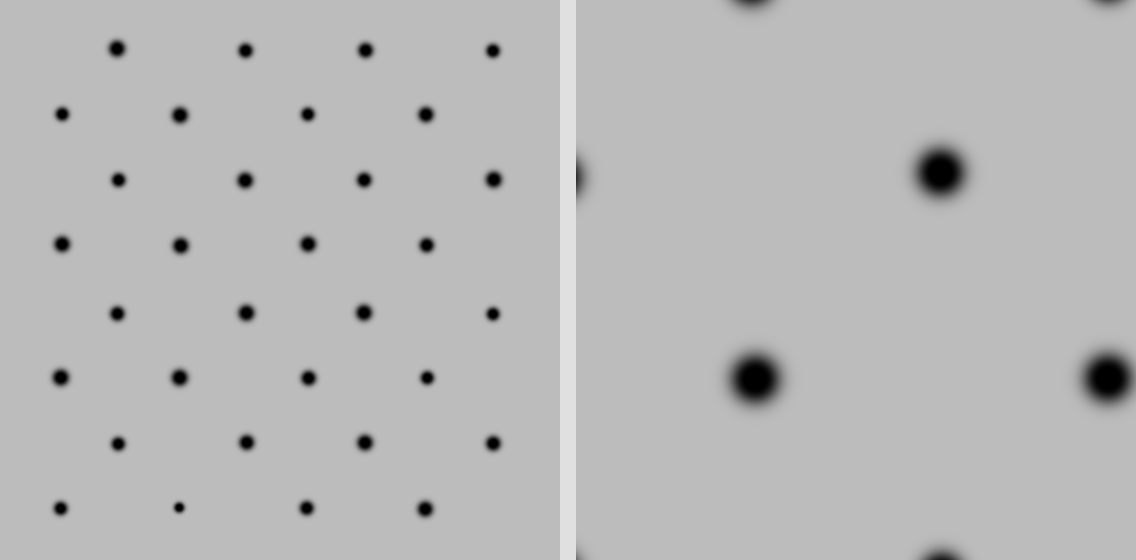
Left: the whole. Right: its middle third, enlarged.
Give the GLSL for this pattern, as a WebGL 2 fragment shader.

```glsl
#version 300 es
precision highp float;
// Soft black dots in eight staggered rows of four on plain grey, with slight size and place variation.

#define BACKGROUND vec3(0.738)
#define COLUMN_START 0.1094   // x of the first column
#define COLUMN_STEP 0.1101    // mean distance between staggered columns
#define COLUMN_NUDGE 0.0085   // left shift of the second and third of every four columns
#define ROW_CENTER 0.5013     // height of the mirror line between the row halves
#define ROW_HALF_GAP 0.0617   // mirror line to the nearest row
#define ROW_STEP 0.1160       // distance between rows in each half
#define CORE_RADIUS 0.0055    // solid part of a dot
#define HALO_WIDTH 0.0086     // falloff around the core
#define SIZE_VARIATION 0.11
#define JITTER 0.0022
#define CORNER_SHRINK 0.50    // dots get smaller near the lower left

uniform vec2 u_resolution;
out vec4 fragColor;

vec3 hash3(vec2 p) {
    vec3 q = fract(p.xyx * vec3(0.1031, 0.1030, 0.0973) + 0.37);
    q += dot(q, q.yxz + 33.33);
    return fract((q.xxy + q.yzz) * q.zyx);
}

// Column and row of the dot nearest to p
vec2 nearestDot(vec2 p) {
    float fromCenter = p.y - ROW_CENTER;
    float ring = clamp(round((abs(fromCenter) - ROW_HALF_GAP) / ROW_STEP), 0.0, 3.0);
    float row = fromCenter > 0.0 ? 4.0 + ring : 3.0 - ring;
    float stagger = mod(row, 2.0);
    float along = (p.x - COLUMN_START) / COLUMN_STEP - stagger;
    float column = 2.0 * clamp(round(along * 0.5), 0.0, 3.0) + stagger;
    return vec2(column, row);
}

// Regular position of a dot, before jitter
vec2 dotCenter(vec2 id) {
    float phase = mod(id.x, 4.0);
    float nudged = step(0.5, phase) * step(phase, 2.5);
    float fromMiddle = id.y - 3.5;
    float height = sign(fromMiddle) * (ROW_HALF_GAP + ROW_STEP * (abs(fromMiddle) - 0.5));
    return vec2(COLUMN_START + COLUMN_STEP * id.x - COLUMN_NUDGE * nudged, ROW_CENTER + height);
}

// 0 inside the core, rising smoothly to 1 outside the halo
float dotShade(float dist, float size) {
    float t = max(dist / size - CORE_RADIUS, 0.0) / HALO_WIDTH;
    return 1.0 - exp(-t * t);
}

void main() {
    vec2 p = gl_FragCoord.xy / u_resolution;
    vec2 id = nearestDot(p);
    vec3 random = hash3(id + 7.0);

    vec2 center = dotCenter(id);
    vec2 toCorner = center - vec2(0.25, 0.03);
    float shrink = CORNER_SHRINK * exp(-dot(toCorner, toCorner) / 0.015);
    float size = 1.0 + SIZE_VARIATION * (2.0 * random.z - 1.0) - shrink;

    center += JITTER * (2.0 * random.xy - 1.0);
    fragColor = vec4(BACKGROUND * dotShade(distance(p, center), size), 1.0);
}
```
